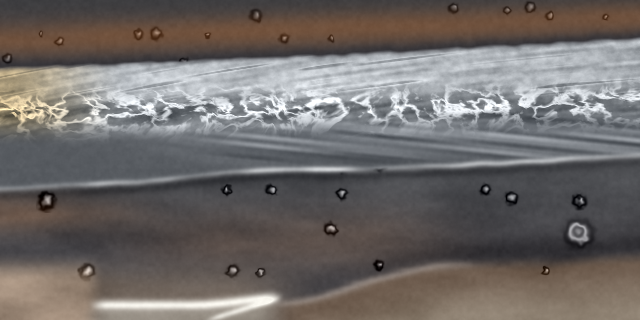
Give the GLSL for this texture, as a WebGL 2 fragment shader.

```glsl
#version 300 es
precision highp float;
uniform vec2 u_resolution;
out vec4 outColor;

float hash(vec2 p) {
  vec3 q = fract(vec3(p.xyx) * 0.1031);
  q += dot(q, q.yzx + 33.33);
  return fract((q.x + q.y) * q.z);
}

float noise(vec2 p) {
  vec2 i = floor(p), f = fract(p);
  f = f * f * (3.0 - 2.0 * f);
  return mix(mix(hash(i), hash(i + vec2(1, 0)), f.x),
             mix(hash(i + vec2(0, 1)), hash(i + vec2(1, 1)), f.x), f.y);
}

float fbm(vec2 p) {
  float sum = 0.0, amp = 0.5;
  for (int i = 0; i < 4; i++) {
    sum += amp * noise(p);
    p = mat2(1.6, 1.2, -1.2, 1.6) * p + 7.3;
    amp *= 0.5;
  }
  return sum;
}

float bell(float x, float width) {
  return exp(-x * x / (width * width));
}

float span(float a, float b, float soft, float x) {
  return smoothstep(a - soft, a + soft, x) * (1.0 - smoothstep(b - soft, b + soft, x));
}

// Dark strip with a rust band above the metal
vec3 upperStrip(vec2 p, float above) {
  vec3 col = mix(vec3(0.27, 0.255, 0.26), vec3(0.24, 0.24, 0.25), smoothstep(0.9, 1.0, p.y));
  float rust = bell(p.y - 0.873 - 0.035 * p.x, 0.052);
  col = mix(col, vec3(0.45, 0.325, 0.24), rust * (0.75 + 0.4 * fbm(p * vec2(3, 9))));
  return mix(col, vec3(0.19, 0.19, 0.21), 0.8 * bell(above, 0.022));
}

// Brushed metal: rising scratches on top, falling ones below, crinkles between
vec3 metal(vec2 p, float top) {
  float warp = fbm(p * vec2(5, 8));
  float shelf = 0.6 + 0.022 * p.x + 0.07 * (warp - 0.47);
  float lit = smoothstep(shelf - 0.055, shelf + 0.045, p.y);
  vec3 col = mix(vec3(0.34, 0.355, 0.375), vec3(0.47, 0.49, 0.515),
                 smoothstep(0.46, 0.6, p.y) * smoothstep(0.2, 0.9, p.x));
  col = mix(col, vec3(0.68, 0.7, 0.72), lit);

  float rise = p.y - 0.2 * p.x + 0.03 * p.x * p.x;
  float fall = p.y + 0.1 * p.x;
  float upper = noise(vec2(p.x * 4.0, rise * 95.0)) - 0.5;
  float lower = noise(vec2(p.x * 2.5 + 9.0, fall * 75.0)) - 0.5;
  col += 0.24 * upper * lit;
  col -= 0.25 * smoothstep(0.25, 0.45, upper) * smoothstep(0.66, 0.73, p.y);
  col += 0.34 * lower * (1.0 - lit) * smoothstep(0.4, 0.9, p.x) * smoothstep(0.46, 0.53, p.y);

  float ridge = 1.0 - abs(2.0 * fbm(p * vec2(20, 26) + 3.0 * warp) - 0.95);
  float crinkle = bell(p.y - 0.645 - 0.015 * p.x, 0.05);
  col += crinkle * (0.55 * smoothstep(0.72, 1.0, ridge) - 0.27);
  col += 0.22 * lit * (fbm(p * vec2(45, 60)) - 0.47);
  col += 0.1 * span(0.4, 1.5, 0.3, p.x) * bell(p.y - 0.73, 0.06);

  // Warm tarnish at the left, shadow under the upper rim
  float warm = (1.0 - smoothstep(0.0, 0.4, p.x)) * smoothstep(0.54, 0.64, p.y);
  col = mix(col, col * vec3(1.08, 0.95, 0.73), warm);
  return mix(col, vec3(0.3, 0.3, 0.32), 0.65 * bell(p.y - top, 0.009));
}

// Dark face with rust stains and a bright lower lip
vec3 lowerFace(vec2 p) {
  float cloud = fbm(p * vec2(4, 11));
  vec3 col = mix(vec3(0.25, 0.245, 0.26), vec3(0.29, 0.295, 0.31), smoothstep(0.2, 0.45, p.y));
  float stain = bell(p.y - 0.33, 0.055) * (1.0 - smoothstep(0.1, 0.6, p.x));
  stain += 0.55 * bell(p.y - 0.25, 0.09) * span(0.45, 1.35, 0.25, p.x);
  col = mix(col, vec3(0.41, 0.335, 0.29), stain * (0.5 + cloud));

  float leftBrown = 1.0 - smoothstep(0.08, 0.23, p.y + 0.04 * (cloud - 0.5));
  col = mix(col, vec3(0.43, 0.385, 0.35), leftBrown * (1.0 - smoothstep(0.7, 1.05, p.x)));
  float corner = (1.0 - smoothstep(0.11, 0.21, p.y)) * (1.0 - smoothstep(0.26, 0.33, p.x));
  col = mix(col, vec3(0.63, 0.55, 0.48), corner * (0.7 + 0.5 * cloud));

  float bound = 0.07 + 0.1 * smoothstep(0.85, 1.4, p.x) + 0.04 * (p.x - 1.2);
  float below = bound - p.y + 0.03 * (cloud - 0.47);
  vec3 bronze = mix(vec3(0.42, 0.35, 0.295), vec3(0.55, 0.5, 0.44), smoothstep(0.03, 0.2, below));
  col = mix(col, bronze, smoothstep(-0.02, 0.035, below) * smoothstep(0.75, 0.95, p.x));
  col += 0.17 * bell(below - 0.01, 0.013) * span(0.85, 1.45, 0.12, p.x);
  col -= 0.06 * bell(below + 0.035, 0.03) * smoothstep(1.0, 1.5, p.x);

  float lip = 0.046 + 0.03 * smoothstep(0.6, 0.95, p.x);
  float under = smoothstep(0.0, 0.03, lip - p.y) * span(0.3, 0.85, 0.06, p.x);
  col = mix(col, vec3(0.57, 0.54, 0.5), under);
  float glow = bell(p.y - lip, 0.016) * span(0.3, 0.86, 0.035, p.x);
  float branch = bell(p.y - 0.3 * (p.x - 0.65), 0.01) * span(0.66, 0.86, 0.03, p.x);
  col = mix(col, vec3(0.96, 0.95, 0.92), clamp(glow + 0.8 * branch, 0.0, 1.0));
  return col + 0.14 * (cloud - 0.47);
}

// Scattered droplets: bright cap, dark rim
float droplets(vec2 p, float cells, float chance) {
  vec2 id = floor(p * cells);
  vec2 d = fract(p * cells) - 0.3 - 0.4 * vec2(hash(id + 3.1), hash(id + 8.7));
  d += 0.1 * (vec2(noise(p * 90.0), noise(p * 90.0 + 31.0)) - 0.5);
  float size = 0.07 + 0.1 * hash(id + 5.3);
  float shape = bell(length(d - size * 0.3), size * 0.65) - 0.65 * bell(length(d) - size * 1.2, size * 0.5);
  return step(hash(id + 17.0), chance) * shape;
}

void main() {
  vec2 p = gl_FragCoord.xy / u_resolution.y;
  float top = 0.79 + 0.03 * p.x + 0.008 * p.x * p.x + 0.008 * (noise(p * 28.0) - 0.5);
  float seam = 0.408 + 0.053 * p.x + 0.016 * bell(p.x - 0.83, 0.25) + 0.005 * (noise(p * 14.0) - 0.5);

  vec3 col = lowerFace(p);
  col += 0.42 * droplets(p, 9.0, 0.32) * smoothstep(0.1, 0.16, p.y);
  col = mix(col, metal(p, top), smoothstep(-0.006, 0.006, p.y - seam));
  vec3 strip = upperStrip(p, p.y - top) + 0.25 * droplets(p + 4.0, 13.0, 0.2);
  col = mix(col, strip, smoothstep(-0.005, 0.005, p.y - top));

  // Bright seam with a shadow beneath it
  float shine = 0.35 + 0.3 * span(0.27, 0.53, 0.06, p.x) + 0.6 * span(0.77, 1.1, 0.06, p.x) + 0.3 * smoothstep(1.2, 1.5, p.x);
  shine *= 0.65 + 0.6 * noise(p * vec2(13, 30));
  col -= 0.07 * bell(p.y - seam + 0.022, 0.014);
  col = mix(col, vec3(0.83, 0.84, 0.85), clamp(shine, 0.0, 1.0) * bell(p.y - seam, 0.0095));

  // Large ring-shaped droplet
  float ring = length(p - vec2(1.81, 0.272)) + 0.012 * (noise(p * 60.0) - 0.5);
  col += 0.4 * bell(ring - 0.025, 0.007) + 0.3 * bell(ring, 0.01) - 0.1 * bell(ring - 0.042, 0.01);

  col += 0.05 * (fbm(p * 75.0) - 0.47);
  outColor = vec4(clamp(col, 0.0, 1.0), 1.0);
}
```
